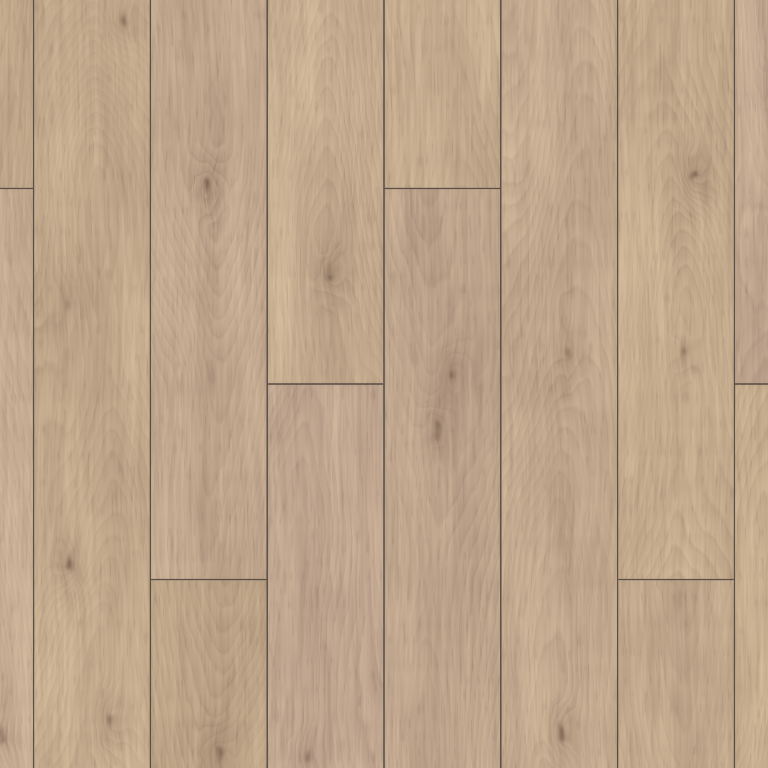
Give the GLSL for this texture, as a Shadertoy shader.

```glsl
// Pale oak floor: long vertical planks, each column's end joint stepped by a quarter plank.
// Every plank gets its own log field (heart line, slope, noise and knots); contours of
// that field are the growth rings, with stretched noise for fibres and pores.

#define PLANK vec2(0.1521, 1.0184)   // plank width and length
#define JOINT_STEP 0.2546            // rise of the end joint per column
#define SEAM_HALF 0.0009             // half width of the seams
#define RING_FREQ 100.0              // growth rings per unit of field
#define RING_DEPTH 0.24              // contrast of the rings
#define KNOTS 4                      // knot sites along a plank
#define LIGHT_WOOD vec3(0.815, 0.715, 0.603)
#define DARK_WOOD vec3(0.620, 0.520, 0.440)
#define KNOT_COLOR vec3(0.430, 0.335, 0.270)
#define SEAM_COLOR vec3(0.310, 0.275, 0.250)

float hash(vec2 p) {
    vec3 q = fract(vec3(p.xyx) * 0.1031);
    q += dot(q, q.yzx + 33.33);
    return fract((q.x + q.y) * q.z);
}

float noise(vec2 p) {
    vec2 i = floor(p), f = fract(p);
    f = f * f * (3.0 - 2.0 * f);
    return mix(mix(hash(i), hash(i + vec2(1, 0)), f.x),
               mix(hash(i + vec2(0, 1)), hash(i + vec2(1, 1)), f.x), f.y);
}

float fbm(vec2 p) {
    float sum = 0.0, amp = 0.5;
    for (int i = 0; i < 4; i++) {
        sum += amp * noise(p);
        p = p * 2.03 + 17.1;
        amp *= 0.5;
    }
    return sum / 0.9375;
}

// Knots of one plank: x = bulge of the ring field, y = smoky halo, z = dark core
vec3 knots(vec2 p, vec2 id) {
    vec3 sum = vec3(0.0);
    for (int i = 0; i < KNOTS; i++) {
        vec2 key = id * 7.3 + float(i) * vec2(3.7, 11.9);
        vec2 center = vec2((hash(key) - 0.5) * 0.085,
                           (float(i) + hash(key + 5.0)) / float(KNOTS) * PLANK.y);
        float strength = smoothstep(0.25, 0.95, hash(key + 9.0));
        vec2 e = (p - center) * vec2(1.0, 0.55);
        e += 0.006 * (vec2(noise(p * 70.0 + key), noise(p * 70.0 + key + 40.0)) - 0.5);
        float d2 = dot(e, e);
        sum += strength * vec3(exp(-d2 / 0.00042), exp(-d2 / 0.00050), exp(-d2 / 0.000022));
    }
    return sum;
}

vec3 wood(vec2 p, vec2 id) {
    vec2 seed = vec2(hash(id + 2.0), hash(id + 21.0)) * 90.0;
    float tone = hash(id + 31.0), tint = hash(id + 47.0);
    vec3 knot = knots(p, id);

    // Log field: arches around a wandering heart line
    float heart = p.x - 0.05 * (noise(vec2(p.y * 3.0, seed.x)) - 0.5)
                - 0.03 * (tint - 0.5);
    float slope = (tone - 0.5 > 0.0 ? 1.0 : -1.0) * mix(0.08, 0.24, tint);
    float field = sqrt(heart * heart + 0.0002) + slope * p.y + 0.035 * knot.x;
    field += 0.085 * (noise(p * vec2(11.0, 3.6) + seed) - 0.5);
    field += 0.012 * (fbm(p * vec2(40.0, 14.0) + seed) - 0.5);

    // Growth rings with a slow rise and a sharp dark edge, faded where too fine
    float phase = field * RING_FREQ;
    float s = fract(phase);
    float ring = smoothstep(1.0, 0.8, s) * mix(1.0, 0.45, smoothstep(0.1, 0.8, s));
    ring = 1.0 - ring * smoothstep(0.0, 0.2, s);
    float fade = 1.0 - smoothstep(0.35, 0.9, fwidth(phase));
    float patchy = mix(0.35, 1.0, noise(p * vec2(16.0, 5.0) + seed.yx));

    // Fibres, pores and soft clouds
    float x = p.x + 0.012 * noise(vec2(p.y * 5.0, seed.y)) + 0.01 * knot.x;
    float fine = noise(vec2(x * 430.0, p.y * 22.0) + seed);
    float coarse = noise(vec2(x * 170.0, p.y * 7.0) + seed);
    float pores = smoothstep(0.68, 0.95, noise(vec2(x * 390.0, p.y * 55.0) + seed.yx));
    float cloud = fbm(p * vec2(18.0, 5.0) + seed + 30.0);
    float fleck = noise(p * vec2(14.0, 60.0) + seed);

    float t = 0.76 + 0.20 * (tone - 0.5);
    t -= RING_DEPTH * (ring - 0.3) * fade * patchy;
    t += 0.24 * (fine - 0.5) + 0.18 * (coarse - 0.5) - 0.16 * pores;
    t += 0.50 * (cloud - 0.5) + 0.07 * (fleck - 0.5);
    t -= 0.13 * exp(-heart * heart / 0.0006) + 0.28 * knot.y;

    vec3 color = mix(DARK_WOOD, LIGHT_WOOD, clamp(t, -0.2, 1.15));
    color += (tint - 0.5) * vec3(0.008, 0.012, -0.018);
    return mix(color, KNOT_COLOR, min(0.65 * knot.z, 0.8));
}

void mainImage(out vec4 fragColor, in vec2 fragCoord) {
    vec2 uv = fragCoord / iResolution.y;
    float pixel = 1.0 / iResolution.y;

    // Plank layout: columns meet at mid-canvas, joints climb to the right
    vec2 cell = (uv - 0.5) / PLANK;
    float column = floor(cell.x);
    cell.y -= JOINT_STEP * (column + 1.0) / PLANK.y;
    vec2 id = vec2(column, floor(cell.y)) + 20.0;
    vec2 local = fract(cell);

    vec3 color = wood((local - vec2(0.5, 0.0)) * PLANK, id);

    // Thin dark seams along all plank edges
    vec2 edge = (0.5 - abs(local - 0.5)) * PLANK;
    float dist = min(edge.x, edge.y);
    float seam = 1.0 - smoothstep(SEAM_HALF - 0.5 * pixel, SEAM_HALF + 0.5 * pixel, dist);
    color *= 1.0 - 0.05 * exp(-dist / 0.002);
    fragColor = vec4(mix(color, SEAM_COLOR, 0.9 * seam), 1.0);
}
```
